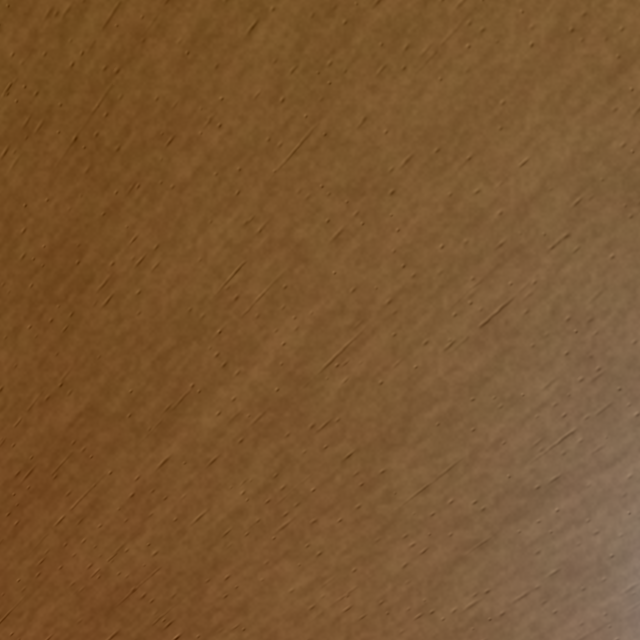
Write a WebGL 1 fragment shader that draws this texture.

```glsl
precision highp float;
// Warm brown wood with fanning diagonal grain, small pores and a soft sheen at lower right.
uniform vec2 u_resolution;

#define GRAIN_POLE vec2(-1.3, -1.3)
#define SHEEN_CENTER vec2(1.08, 0.05)
#define SHEEN_STRETCH vec2(1.0, 0.6)
#define STREAK_CONTRAST 0.032
#define FIBER_CONTRAST 0.036
#define MOTTLE_CONTRAST 0.036
#define PORE_DARK 0.11
#define PORE_LIGHT 0.065
#define HUE_DRIFT 0.022

float hash(vec2 p) {
  vec3 q = fract(vec3(p.xyx) * 0.1031);
  q += dot(q, q.yzx + 33.33);
  return fract((q.x + q.y) * q.z);
}

float noise(vec2 p) {
  vec2 i = floor(p);
  vec2 f = fract(p);
  f = f * f * (3.0 - 2.0 * f);
  float low = mix(hash(i), hash(i + vec2(1.0, 0.0)), f.x);
  float high = mix(hash(i + vec2(0.0, 1.0)), hash(i + 1.0), f.x);
  return mix(low, high, f.y);
}

// x runs along the fibres, y across them; fibres radiate from a far pole.
vec2 grainCoords(vec2 p) {
  vec2 d = p - GRAIN_POLE;
  return vec2(length(d), 2.6 * atan(d.y, d.x));
}

// Base colour, from the sheen outwards to the shaded side.
vec3 woodColor(float d) {
  vec3 c = vec3(0.555, 0.490, 0.440);
  c = mix(c, vec3(0.525, 0.435, 0.350), smoothstep(0.03, 0.15, d));
  c = mix(c, vec3(0.510, 0.405, 0.300), clamp((d - 0.13) / 0.11, 0.0, 1.0));
  c = mix(c, vec3(0.500, 0.380, 0.250), clamp((d - 0.24) / 0.12, 0.0, 1.0));
  c = mix(c, vec3(0.490, 0.350, 0.200), clamp((d - 0.36) / 0.17, 0.0, 1.0));
  c = mix(c, vec3(0.480, 0.330, 0.170), clamp((d - 0.53) / 0.20, 0.0, 1.0));
  return mix(c, vec3(0.455, 0.295, 0.132), clamp((d - 0.73) / 0.27, 0.0, 1.0));
}

// One scattered dash per chosen cell: a dark groove with a lit rim beside it.
float pores(vec2 g, vec2 cells, vec2 size, float share, float seed) {
  vec2 id = floor(g * cells);
  vec2 key = id + seed;
  vec2 jitter = vec2(hash(key + 11.3), hash(key + 47.9)) - 0.5;
  vec2 d = (fract(g * cells) - 0.5 - 0.4 * jitter) / cells;
  float present = step(hash(key), share);
  float strength = mix(0.3, 1.0, hash(key + 83.1));
  vec2 radius = size * mix(vec2(0.5, 0.75), vec2(1.2), hash(key + 5.7));
  d.y += 0.0012 * (noise(g * 90.0 + seed) - 0.5);
  vec2 groove = d / radius;
  vec2 rim = (d - vec2(0.0, 1.7 * size.y)) / radius;
  float relief = PORE_LIGHT * exp(-dot(rim, rim)) - PORE_DARK * exp(-dot(groove, groove));
  return present * strength * relief;
}

void main() {
  vec2 p = gl_FragCoord.xy / u_resolution;
  vec2 g = grainCoords(p);
  g.y += 0.008 * (noise(g * vec2(4.0, 5.0)) - 0.5);

  // Sheen gradient, redder towards the lower left and greener at the top
  vec3 color = woodColor(length((p - SHEEN_CENTER) * SHEEN_STRETCH));
  color.g += HUE_DRIFT * (p.y - 0.5) * (1.0 - 0.6 * p.x);

  // Broad bands, fine fibres and soft surface mottling
  float bands = noise(g * vec2(2.5, 18.0)) - 0.5;
  float streaks = noise(g * vec2(12.0, 70.0) + 31.0) - 0.5;
  float fibers = noise(g * vec2(45.0, 130.0) + 71.0) - 0.5;
  float mottle = noise(p * 125.0) + 0.5 * noise(p * 230.0 + 19.0) - 0.75;
  float relief = 0.02 * bands + STREAK_CONTRAST * streaks
               + FIBER_CONTRAST * fibers + MOTTLE_CONTRAST * mottle;

  // Short pits, medium dashes and rare long broken cracks
  relief += pores(g, vec2(32.0, 46.0), vec2(0.0050, 0.0022), 0.24, 3.0);
  relief += pores(g + 0.37, vec2(13.0, 34.0), vec2(0.0130, 0.0023), 0.15, 137.0);
  float broken = smoothstep(0.25, 0.65, noise(g * vec2(55.0, 20.0)));
  relief += broken * pores(g + 0.71, vec2(4.5, 15.0), vec2(0.0650, 0.0022), 0.24, 291.0);

  // Slight colour variation in the fibres
  vec3 tint = vec3(0.4, -0.5, 0.1) * 0.016 * (noise(p * 28.0 + 53.0) - 0.5);
  gl_FragColor = vec4(clamp(color + tint + relief * vec3(1.0, 0.93, 0.82), 0.0, 1.0), 1.0);
}
```
